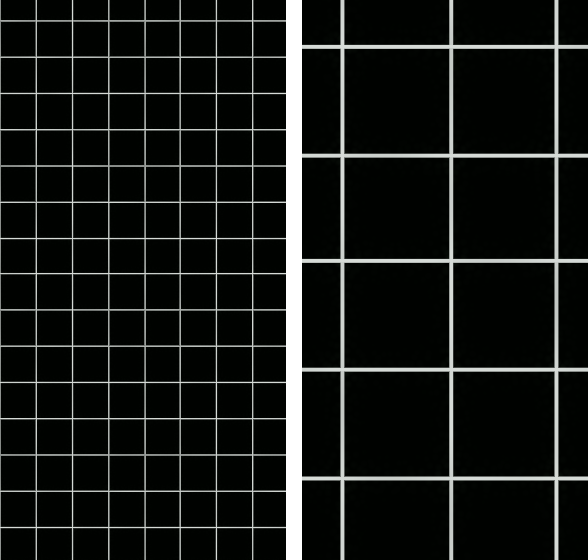
Left, the full canvas; right, a detail of the centre.
Give the GLSL for this pattern, as a Shadertoy shader.

```glsl
// All lengths are fractions of the canvas height
const float PITCH = 0.06477;
const vec2 GRID_ORIGIN = vec2(0.0, 0.0580);
const float LINE_WIDTH = 0.00235;
const vec2 SEAM = vec2(0.289, 0.543);     // the step across the seam is shorter
const float SEAM_SHIFT = 0.00215;

const vec3 BACKGROUND = vec3(0.0, 0.008, 0.0);
const vec3 LINE_COLOR = vec3(0.84, 0.86, 0.845);
const vec3 FLECK_COLOR = vec3(0.035, 0.05, 0.035);
const float TONE_VARIATION = 0.04;
const float FLECK_SCALE = 200.0;
const float FLECK_REACH = 0.007;

vec2 hash2(vec2 p) {
    vec3 q = fract(p.xyx * vec3(0.1031, 0.1030, 0.0973));
    q += dot(q, q.yzx + 33.33);
    return fract((q.xx + q.yz) * q.zy);
}

// Distance to the nearest scattered point
float cellular(vec2 p) {
    vec2 cell = floor(p), local = fract(p);
    float nearest = 1.0;
    for (int j = -1; j <= 1; j++)
        for (int i = -1; i <= 1; i++) {
            vec2 offset = vec2(i, j);
            nearest = min(nearest, length(offset + hash2(cell + offset) - local));
        }
    return nearest;
}

// Share of a pixel covered by a line, per axis
vec2 lineCoverage(vec2 dist, float pixel) {
    vec2 overlap = (0.5 * (LINE_WIDTH + pixel) - dist) / pixel;
    return clamp(overlap, 0.0, min(1.0, LINE_WIDTH / pixel));
}

// Slow brightness drift along a line, different for each line
vec2 lineTone(vec2 along, vec2 index) {
    vec2 wave = sin(along * 23.0 + index * 2.4) + 0.6 * sin(along * 71.0 + index * 4.1);
    return 1.0 + TONE_VARIATION * wave;
}

void mainImage(out vec4 fragColor, in vec2 fragCoord) {
    float pixel = 1.0 / iResolution.y;
    vec2 uv = fragCoord * pixel;

    // Repeating square grid
    vec2 grid = (uv + SEAM_SHIFT * step(SEAM, uv) - GRID_ORIGIN) / PITCH;
    vec2 index = floor(grid + 0.5);
    vec2 dist = abs(grid - index) * PITCH;

    // Lines: x holds the verticals, y the horizontals
    vec2 ink = lineCoverage(dist, pixel) * lineTone(uv.yx, index) * vec2(0.97, 1.0);

    // Faint dark flecks beside the lines, denser at crossings
    vec2 closeness = exp(-dist / FLECK_REACH);
    float halo = 0.25 * max(closeness.x, closeness.y) + closeness.x * closeness.y;
    float fleck = halo * smoothstep(0.6, 0.1, cellular(uv * FLECK_SCALE));

    vec3 color = BACKGROUND + FLECK_COLOR * fleck;
    color = mix(color, LINE_COLOR, clamp(max(ink.x, ink.y), 0.0, 1.0));
    fragColor = vec4(color, 1.0);
}
```
